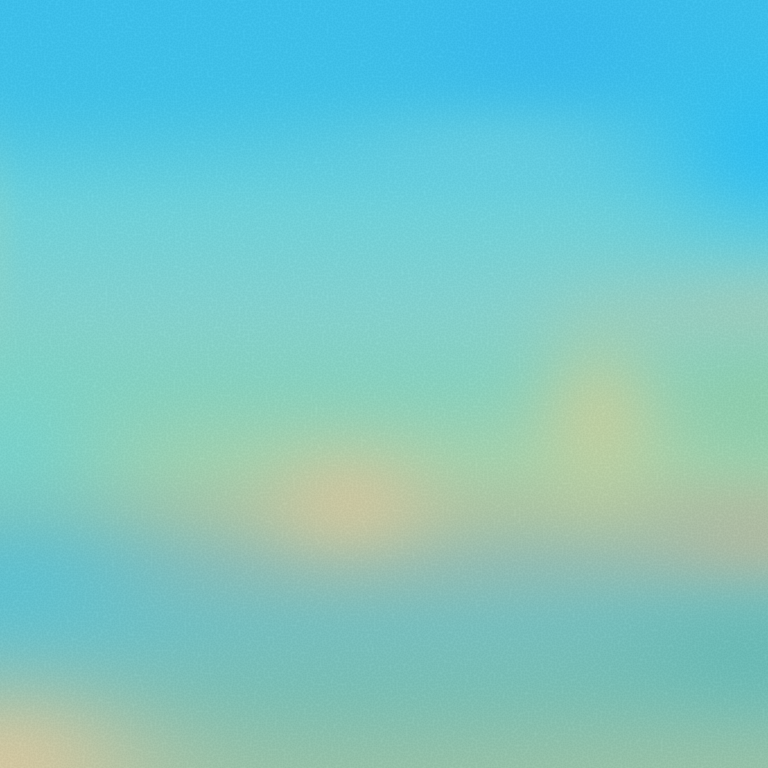
Reproduce this background procedurally as a Shadertoy shader.

```glsl
// Soft blurred gradient of blue sky, teal haze and warm sandy glows with fine grain.

vec2 hash2(vec2 p) {
    vec3 q = fract(p.xyx * vec3(0.1031, 0.103, 0.0973));
    q += dot(q, q.yzx + 33.33);
    return fract((q.xx + q.yz) * q.zy);
}

// Distance to the nearest scattered point
float cellular(vec2 p) {
    vec2 cell = floor(p), local = fract(p);
    float nearest = 2.0;
    for (int j = -1; j <= 1; j++)
        for (int i = -1; i <= 1; i++) {
            vec2 offset = vec2(i, j);
            vec2 d = offset + hash2(cell + offset) - local;
            nearest = min(nearest, dot(d, d));
        }
    return sqrt(nearest);
}

// Blend to the next band, descending from one height to another
void band(inout vec3 color, float y, float top, float bottom, vec3 next) {
    float spread = 0.25 * (top - bottom);
    color = mix(color, next, 1.0 - smoothstep(bottom - spread, top + spread, y));
}

// Elliptical Gaussian tint
void glow(inout vec3 color, vec2 p, vec2 center, vec2 radius, vec3 tint, float strength) {
    vec2 d = (p - center) / radius;
    color = mix(color, tint, strength * exp(-dot(d, d)));
}

void mainImage(out vec4 fragColor, in vec2 fragCoord) {
    vec2 uv = fragCoord / iResolution.xy;

    // Horizontal bands with a slow sideways drift
    float y = uv.y + 0.005 * sin(uv.x * 6.0) + 0.003 * sin(uv.x * 11.0 + 1.0);
    vec3 color = vec3(0.24, 0.75, 0.92);
    band(color, y, 1.00, 0.87, vec3(0.26, 0.76, 0.905));
    band(color, y, 0.87, 0.74, vec3(0.43, 0.82, 0.86));
    band(color, y, 0.74, 0.60, vec3(0.52, 0.82, 0.81));
    band(color, y, 0.60, 0.50, vec3(0.53, 0.82, 0.75));
    band(color, y, 0.50, 0.40, vec3(0.64, 0.82, 0.68));
    band(color, y, 0.40, 0.335, vec3(0.67, 0.77, 0.65));
    band(color, y, 0.335, 0.27, vec3(0.58, 0.74, 0.70));
    band(color, y, 0.27, 0.19, vec3(0.47, 0.75, 0.75));
    band(color, y, 0.19, 0.10, vec3(0.48, 0.75, 0.71));
    band(color, y, 0.10, 0.00, vec3(0.59, 0.76, 0.66));

    // Sky: deep blue above, pale cyan arch, bright right edge
    glow(color, uv, vec2(0.72, 0.95), vec2(0.17, 0.10), vec3(0.22, 0.72, 0.93), 0.7);
    glow(color, uv, vec2(0.65, 0.80), vec2(0.21, 0.06), vec3(0.42, 0.81, 0.88), 0.65);
    glow(color, uv, vec2(1.02, 0.82), vec2(0.17, 0.12), vec3(0.20, 0.75, 0.94), 1.0);

    // Left edge: teal haze, blue water and a thin pale rim
    glow(color, uv, vec2(0.00, 0.43), vec2(0.15, 0.13), vec3(0.48, 0.83, 0.80), 0.9);
    glow(color, uv, vec2(0.00, 0.23), vec2(0.23, 0.13), vec3(0.37, 0.76, 0.82), 0.95);
    glow(color, uv, vec2(0.00, 0.66), vec2(0.02, 0.12), vec3(0.56, 0.83, 0.78), 0.35);

    // Right edge: pale haze, green, warm grey and deep teal
    glow(color, uv, vec2(1.00, 0.59), vec2(0.23, 0.06), vec3(0.62, 0.80, 0.74), 0.8);
    glow(color, uv, vec2(1.00, 0.47), vec2(0.13, 0.08), vec3(0.56, 0.80, 0.67), 0.8);
    glow(color, uv, vec2(1.00, 0.30), vec2(0.16, 0.06), vec3(0.70, 0.73, 0.63), 0.75);
    glow(color, uv, vec2(1.00, 0.15), vec2(0.18, 0.07), vec3(0.41, 0.73, 0.71), 0.8);

    // Warm sandy lights
    glow(color, uv, vec2(0.455, 0.345), vec2(0.11, 0.075), vec3(0.81, 0.78, 0.63), 0.85);
    glow(color, uv, vec2(0.78, 0.45), vec2(0.085, 0.11), vec3(0.76, 0.81, 0.63), 0.85);
    glow(color, uv, vec2(0.00, 0.00), vec2(0.20, 0.115), vec3(0.83, 0.78, 0.63), 0.95);

    // Fine film grain
    color += 0.04 * (cellular(uv * 340.0) - 0.5);
    fragColor = vec4(clamp(color, 0.0, 1.0), 1.0);
}
```
